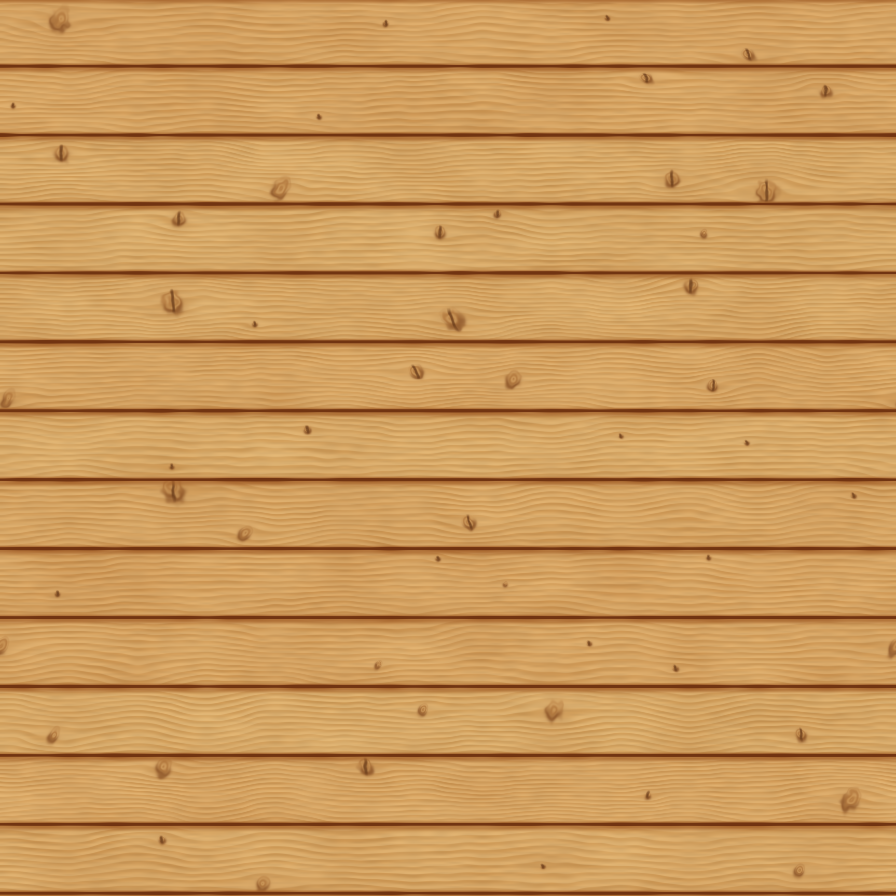
Reproduce this texture procedurally as a WebGL 2 fragment shader.

```glsl
#version 300 es
precision highp float;

#define PLANKS 13.0
#define GAP_OFFSET 0.04
#define GAP_HALF_WIDTH 0.021
#define KNOT_SLOTS 4
#define GRAIN_LINES 13.0
#define GRAIN_CONTRAST 0.85
#define FIBRE_STRENGTH 0.055
#define BLOTCH_STRENGTH 0.07

uniform vec2 u_resolution;
out vec4 fragColor;

const vec3 PALE_WOOD = vec3(0.86, 0.68, 0.43);
const vec3 GRAIN_WOOD = vec3(0.79, 0.58, 0.32);
const vec3 KNOT_WOOD = vec3(0.70, 0.47, 0.24);
const vec3 FRINGE = vec3(0.65, 0.39, 0.17);
const vec3 KNOT_RIM = vec3(0.50, 0.28, 0.12);
const vec3 GAP_DARK = vec3(0.43, 0.19, 0.06);

float hash(vec2 p) {
  vec3 q = fract(vec3(p.xyx) * 0.1031);
  q += dot(q, q.yzx + 33.33);
  return fract((q.x + q.y) * q.z);
}

// Value noise that wraps along x after a whole number of cells.
float noise(vec2 p, float period, float seed) {
  vec2 cell = floor(p);
  vec2 t = fract(p);
  t = t * t * (3.0 - 2.0 * t);
  float x0 = mod(cell.x, period);
  float x1 = mod(cell.x + 1.0, period);
  vec2 row = vec2(cell.y, cell.y + 1.0) + seed * 61.0;
  float low = mix(hash(vec2(x0, row.x)), hash(vec2(x1, row.x)), t.x);
  float high = mix(hash(vec2(x0, row.y)), hash(vec2(x1, row.y)), t.x);
  return mix(low, high, t.y);
}

// Noise in plank units, stretched by whole factors along the plank.
float plankNoise(vec2 p, vec2 scale, float seed) {
  return noise(p * scale, PLANKS * scale.x, seed);
}

// Offset, size and random value of one knot, relative to point p.
vec4 knotAt(vec2 p, float plank, float slot) {
  vec2 key = vec2(slot * 7.0 + 3.0, plank * 5.0 + 11.0);
  float spacing = PLANKS / float(KNOT_SLOTS);
  float x = (slot + hash(key)) * spacing;
  float y = mix(0.12, 0.88, hash(key + 101.0));
  float pick = hash(key + 211.0);
  float radius = mix(0.03, 0.17, pick * pick);
  float dx = mod(p.x - x + 0.5 * PLANKS, PLANKS) - 0.5 * PLANKS;
  return vec4(dx, p.y - y, radius, hash(key + 307.0));
}

// Growth lines bend around the knots.
float grainField(vec2 p, float plank) {
  float bend = 0.0;
  for (int i = 0; i < KNOT_SLOTS; i++) {
    vec4 k = knotAt(p, plank, float(i));
    vec2 d = k.xy * vec2(0.45, 1.0);
    bend -= 0.75 * k.y * exp(-dot(d, d) / (5.0 * k.z * k.z));
  }
  float wave = plankNoise(p, vec2(1.0, 1.5), plank + 20.0) - 0.5;
  float ripple = plankNoise(p, vec2(4.0, 4.0), plank + 40.0) - 0.5;
  float density = GRAIN_LINES * mix(0.7, 1.2, hash(vec2(plank, 71.0)));
  return (p.y + bend + 0.20 * wave + 0.025 * ripple) * density;
}

vec3 addKnots(vec3 wood, vec2 p, float plank, float px) {
  float rough = plankNoise(p, vec2(12.0, 12.0), plank + 60.0) - 0.5;
  for (int i = 0; i < KNOT_SLOTS; i++) {
    vec4 k = knotAt(p, plank, float(i));
    vec2 d = vec2(k.x + k.y * (k.w - 0.5) * 0.8, k.y * mix(0.7, 1.0, k.w));
    float r = length(d) / k.z + 0.45 * rough;
    float soft = px / k.z;
    float halo = exp(-0.35 * r * r);
    float body = 1.0 - smoothstep(0.75 - soft, 1.05 + soft, r);
    float rings = 0.5 + 0.5 * sin(r * 13.0 + k.w * 6.0);
    float rim = exp(-pow((r - 0.85) / (0.18 + soft), 2.0));
    rim *= smoothstep(-0.5, 0.7, dot(normalize(d + 1e-4), vec2(k.w - 0.5, -0.8)));
    float crack = 1.0 - smoothstep(0.005, 0.02 + px, abs(d.x + 0.03 * rough));
    wood = mix(wood, mix(PALE_WOOD, KNOT_WOOD, 0.3), 0.45 * halo);
    wood = mix(wood, KNOT_WOOD, body * (0.35 + 0.45 * rings));
    wood = mix(wood, KNOT_RIM, 0.65 * rim);
    wood = mix(wood, KNOT_RIM * 0.8, 0.75 * crack * body * step(0.35, k.w));
  }
  return wood;
}

void main() {
  vec2 uv = gl_FragCoord.xy / u_resolution;
  float px = PLANKS / u_resolution.y;
  vec2 board = uv * PLANKS - vec2(0.0, GAP_OFFSET);
  float plank = mod(floor(board.y), PLANKS);
  vec2 p = vec2(board.x, fract(board.y));

  // Grain: slow darkening followed by a crisp late-wood edge.
  float field = grainField(p, plank);
  float phase = fract(field);
  float line = smoothstep(0.1, 0.75, phase) * (1.0 - smoothstep(0.8, 1.0, phase));
  line = mix(line, 0.42, smoothstep(0.45, 1.0, GRAIN_LINES * px));
  float patchy = plankNoise(p, vec2(2.0, 5.0), plank + 80.0);
  vec3 wood = mix(PALE_WOOD, GRAIN_WOOD, GRAIN_CONTRAST * line * mix(0.45, 1.15, patchy) + 0.08);

  // Fibres, broad blotches and a tint for each plank.
  float fibre = plankNoise(p, vec2(5.0, 34.0), plank + 100.0) - 0.5;
  float blotch = plankNoise(p, vec2(1.0, 2.0), plank + 120.0) - 0.5;
  float tint = hash(vec2(plank, 17.0)) - 0.5;
  wood *= 1.0 + FIBRE_STRENGTH * fibre + BLOTCH_STRENGTH * blotch * vec3(0.6, 1.0, 1.5);
  wood *= 1.0 + tint * vec3(0.01, 0.045, 0.07);
  wood = addKnots(wood, p, plank, px);

  // Groove: dark slit with a warm worn lip on the plank below.
  float edge = fract(board.y + 0.5) - 0.5;
  float gap = mod(floor(board.y + 0.5), PLANKS);
  float wear = noise(vec2(board.x * 3.0, 0.5), PLANKS * 3.0, gap + 140.0);
  float lip = smoothstep(-0.115, -0.035, edge) * (1.0 - smoothstep(0.02, 0.06, edge));
  float shade = exp(-abs(edge) * 14.0);
  float halfWidth = GAP_HALF_WIDTH * mix(0.8, 1.3, wear);
  float slit = 1.0 - smoothstep(halfWidth - 0.6 * px, halfWidth + 0.6 * px, abs(edge));
  wood = mix(wood, KNOT_WOOD, 0.25 * shade);
  wood = mix(wood, FRINGE, lip * mix(0.55, 0.95, wear));
  wood = mix(wood, GAP_DARK, slit * 0.95);
  fragColor = vec4(wood, 1.0);
}
```
